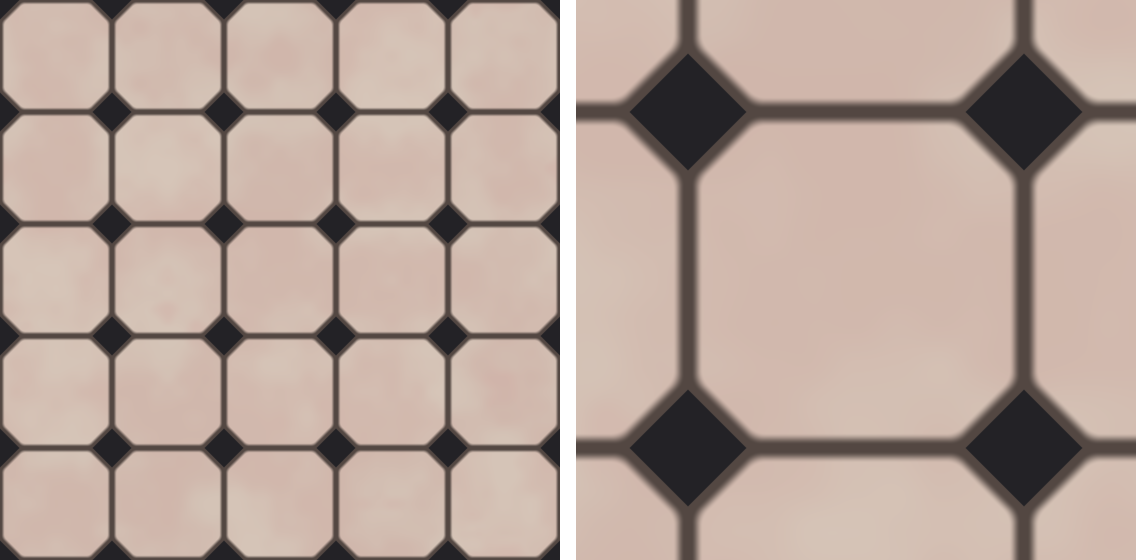
Left: the whole. Right: its middle third, enlarged.
This pattern is drawn by a Shadertoy shader. Its source:

```glsl
// Five by five clipped-corner floor tiles in pale pinkish clay, with dark
// diamond insets where four tiles meet and soft brown grout between them.
// Distances fold around each tile; the clay clouding is wrapping value noise.

float hash(vec2 p) {
    vec3 q = fract(p.xyx * vec3(0.1031, 0.1030, 0.0973));
    q += dot(q, q.yzx + 33.33);
    return fract((q.x + q.y) * q.z);
}

// Value noise on a lattice that repeats after a whole number of cells
float wrapNoise(vec2 p, float period) {
    vec2 i = floor(p), f = fract(p);
    f = f * f * (3.0 - 2.0 * f);
    vec2 a = mod(i, period), b = mod(i + 1.0, period);
    return mix(mix(hash(a), hash(vec2(b.x, a.y)), f.x),
               mix(hash(vec2(a.x, b.y)), hash(b), f.x), f.y);
}

float clouds(vec2 uv, float seed) {
    float sum = 0.0, weight = 0.57;
    for (float period = 10.0; period < 50.0; period *= 2.0) {
        sum += weight * wrapNoise(uv * period + seed, period);
        weight *= 0.5;
    }
    return sum;
}

float smoothMin(float a, float b, float k) {
    float h = max(k - abs(a - b), 0.0) / k;
    return min(a, b) - 0.25 * k * h * h;
}

void mainImage(out vec4 fragColor, in vec2 fragCoord) {
    vec2 uv = fragCoord / iResolution.xy;
    vec2 grid = uv * 5.0;
    float pixel = 5.0 / min(iResolution.x, iResolution.y);

    // Distances to the nearest joint line and along the corner diagonal
    vec2 toJoint = 0.5 - abs(fract(grid) - 0.5);
    float joint = min(toJoint.x, toJoint.y);
    float diagonal = (toJoint.x + toJoint.y) * 0.7071;
    float tileDepth = smoothMin(joint, diagonal - 0.132, 0.02);

    // Clay: broad warm and pale clouds, with a slight shade per tile
    float tone = smoothstep(0.2, 0.8, clouds(uv, 3.0));
    vec3 clay = mix(vec3(0.818, 0.718, 0.674), vec3(0.834, 0.768, 0.717), tone);
    float blush = smoothstep(0.68, 0.9, clouds(uv, 7.0));
    clay = mix(clay, vec3(0.82, 0.69, 0.655), 0.6 * blush);
    clay *= 1.0 + 0.012 * (hash(mod(floor(grid), 5.0) + 11.0) - 0.5);

    // Grout with a soft shoulder up to the tile face
    float face = smoothstep(0.010, 0.045, tileDepth);
    vec3 color = mix(vec3(0.325, 0.280, 0.260), clay, face);

    // Crisp diamond insets
    float inset = 1.0 - smoothstep(-0.75 * pixel, 0.75 * pixel, diagonal - 0.123);
    color = mix(color, vec3(0.137, 0.135, 0.148), inset);

    fragColor = vec4(color, 1.0);
}
```
